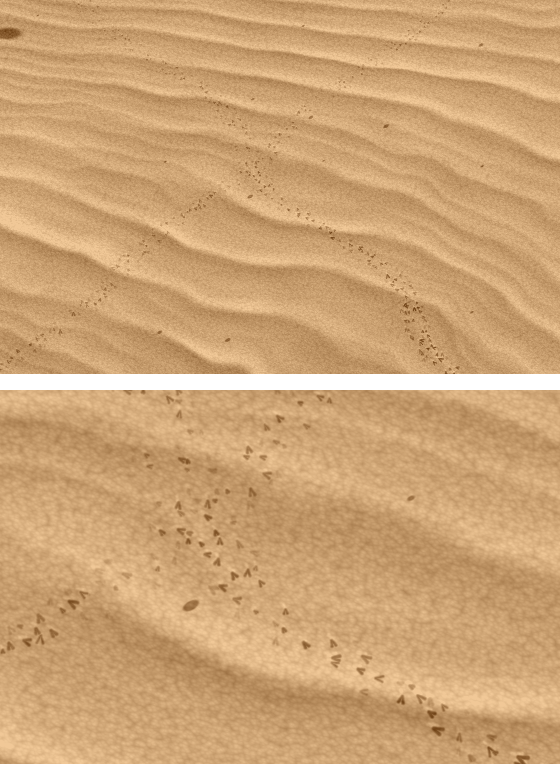
Top: the whole. Bottom: its middle third, enlarged.
Write a Shadertoy shader that draws this texture.

```glsl
// Wind-rippled desert sand seen at a slant, crossed by two trails of small prints.
// Ripples are a skewed, log-spaced sawtooth bent by layered sines; cellular
// noise gives the grain, and jittered cells place the prints and pebbles.

#define SAND_DARK   vec3(0.62, 0.45, 0.27)
#define SAND_LIGHT  vec3(0.89, 0.73, 0.54)
#define BASE_TONE   0.61
#define RIPPLES     9.5    // ripple count factor
#define PERSPECTIVE 1.8    // how much spacing grows toward the viewer
#define RELIEF      0.66   // light to dark range of the ripples
#define BEND        0.45   // waviness of the crests
#define GRAIN       0.27
#define GRAIN_SCALE 110.0
#define PRINT_CELL  0.0125
#define TRAIL_WIDTH 0.046
#define PRINT_DEPTH 1.15

vec2 hash2(vec2 p) {
    vec3 q = fract(p.xyx * vec3(0.1031, 0.1030, 0.0973));
    q += dot(q, q.yzx + 33.33);
    return fract((q.xx + q.yz) * q.zy);
}

// Layered sines, each octave turned and bent by the sum so far
float waves(vec2 p) {
    float sum = 0.0, amp = 0.5;
    for (int i = 0; i < 5; i++) {
        p = mat2(0.8, 0.6, -0.6, 0.8) * p * 1.7 + 1.3;
        sum += amp * sin(p.x + 1.3 * sin(0.8 * p.y + sum));
        amp *= 0.55;
    }
    return sum;
}

// Distance to the nearest jittered cell point
float cellular(vec2 p) {
    vec2 id = floor(p);
    float best = 4.0;
    for (int y = -1; y <= 1; y++)
    for (int x = -1; x <= 1; x++) {
        vec2 cell = id + vec2(x, y);
        vec2 away = cell + hash2(cell) - p;
        best = min(best, dot(away, away));
    }
    return sqrt(best);
}

// Three sizes of cellular grain, drawn out along the slope
float grain(vec2 g) {
    vec2 p = mat2(0.94, -0.34, 0.34, 0.94) * g;
    p *= GRAIN_SCALE * vec2(0.8, 1.2);
    float sum = 0.0;
    for (int i = 0; i < 3; i++) {
        sum += 0.5 - cellular(p + 300.0);
        p = p * 1.6 + 31.0;
    }
    return sum;
}

// Shade, broad middle tone, glow, then a drop at the crest; centred on zero
float rippleProfile(float phase, float dropWidth) {
    float f = fract(phase);
    float rise = 0.5 * smoothstep(-0.1, 0.5, f) + 0.5 * smoothstep(0.5, 0.9, f);
    float low = 0.5 * smoothstep(-0.1, 0.5, 0.0);
    return mix(rise, low, smoothstep(1.0 - dropWidth, 1.0, f)) - 0.48;
}

float segment(vec2 p, vec2 halfAxis) {
    float t = clamp(dot(p, halfAxis) / dot(halfAxis, halfAxis), -1.0, 1.0);
    return length(p - t * halfAxis);
}

// Two uneven toes meeting at the heel
float toes(vec2 p, vec2 axis, float spread) {
    vec2 side = 0.7 * axis + spread * vec2(-axis.y, axis.x);
    return min(segment(p - axis, axis), segment(p - side, side));
}

// How strongly a point belongs to either trail
float trailMask(vec2 g) {
    float walkA = 0.26 + g.y + 0.05 * sin(14.0 * g.y - 2.4);
    float walkB = 1.19 - 1.2 * g.y + 0.02 * sin(17.0 * g.y);
    float a = 1.0 - smoothstep(0.3, 1.0, abs(g.x - walkA) / TRAIL_WIDTH);
    float b = 1.0 - smoothstep(0.3, 1.0, abs(g.x - walkB) / TRAIL_WIDTH);
    return max(a * (0.6 + 0.4 * g.y), 0.7 * b);
}

// Dark prints with a lit rim, negative where shaded
float prints(vec2 g, float blur) {
    vec2 id = floor(g / PRINT_CELL);
    float shade = 0.0, rim = 0.0;
    for (int y = -1; y <= 1; y++)
    for (int x = -1; x <= 1; x++) {
        vec2 cell = id + vec2(x, y);
        vec2 r = hash2(cell + 71.0), s = hash2(cell + 19.0);
        vec2 center = (cell + 0.1 + 0.8 * r) * PRINT_CELL;
        float weight = trailMask(center) * smoothstep(0.3, 0.8, s.x);
        float angle = 0.6 + 1.8 * (s.y - 0.5);
        float size = (0.0012 + 0.0028 * center.y) * (0.4 + r.x);
        vec2 axis = size * vec2(cos(angle), sin(angle));
        float width = 0.0010 + 0.0012 * center.y * r.y;
        float mark = toes(g - center, axis, s.x - 0.2) - width;
        float lit = segment(g - center + vec2(0.001, 0.003), axis) - width;
        shade = max(shade, weight * (1.0 - smoothstep(-blur, blur, mark)));
        rim = max(rim, weight * (1.0 - smoothstep(-blur, blur, lit)));
    }
    return 0.3 * rim * (1.0 - shade) - shade;
}

// A few small dark pebbles
float pebbles(vec2 g, float blur) {
    vec2 q = g / 0.19, id = floor(q), r = hash2(id + 5.0);
    vec2 away = (q - id - 0.2 - 0.6 * r) * 0.19;
    float size = 0.002 + 0.003 * r.y;
    float dist = length(away * vec2(0.7, 1.1) + vec2(0.0, 0.4 * away.x)) - size;
    return step(0.72, hash2(id + 40.0).x) * (1.0 - smoothstep(-blur, blur, dist));
}

void mainImage(out vec4 fragColor, in vec2 fragCoord) {
    vec2 g = fragCoord / iResolution.y;
    g.y = 1.0 - g.y;                        // y now runs toward the viewer
    float blur = max(0.0012, 0.7 / iResolution.y);

    // Main ripples fade and soften in patches; a finer set fills in between
    float slant = g.y - 0.06 * g.x - 0.40 * g.y * g.x * (1.0 - 0.15 * g.x);
    float phase = RIPPLES * log(1.0 + PERSPECTIVE * slant);
    phase += BEND * waves(vec2(2.4 * g.x, 3.4 * g.y));
    float patches = waves(vec2(2.6 * g.x, 5.0 * g.y) + 9.0);
    float drop = 0.22 - 0.12 * patches;
    float tone = BASE_TONE + RELIEF * (0.9 + 0.55 * patches) * rippleProfile(phase, drop);
    float fine = rippleProfile(2.3 * phase + 0.7 * waves(vec2(4.0 * g.x, 6.0 * g.y) + 4.0), 0.25);
    tone += (0.08 + 0.24 * smoothstep(-0.3, 0.7, -patches)) * fine;

    // Broad shading, streaks along the ripples, and grain
    tone += 0.17 * waves(vec2(1.1 * g.x, 2.0 * g.y) + 20.0) - 0.14 * (g.y - 0.5);
    tone += 0.16 * (0.5 - cellular(vec2(5.0 * g.x, 2.6 * phase) + 60.0));
    tone += GRAIN * grain(g);

    // Prints, pebbles and a shaded hollow at the far left
    tone += PRINT_DEPTH * prints(g, blur) - 0.9 * pebbles(g, blur);
    float hollow = length((g - vec2(0.02, 0.09)) / vec2(0.045, 0.018));
    tone -= 1.1 * (1.0 - smoothstep(0.5, 1.1, hollow));

    fragColor = vec4(mix(SAND_DARK, SAND_LIGHT, clamp(tone, -0.9, 1.2)), 1.0);
}
```
